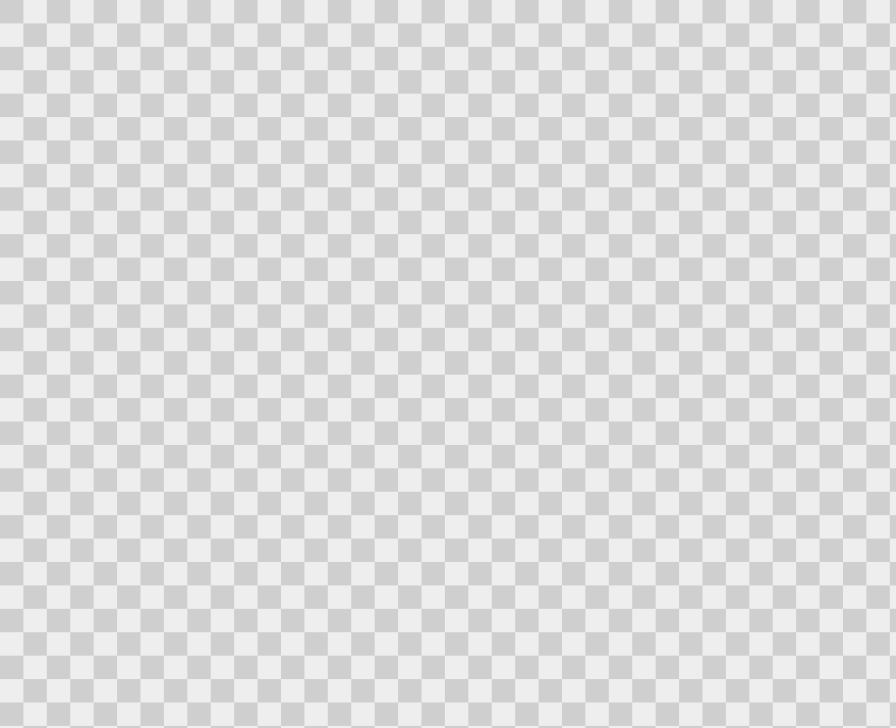
This pattern is drawn by a WebGL 1 fragment shader. Its source:

```glsl
precision highp float;
// Two-tone grey checkerboard of square cells, anchored at the top left corner.
// A signed square wave per axis is smoothed over one pixel; the product of
// both waves tells dark cells from light ones.

uniform vec2 u_resolution;

// Square wave: +1 on even cells, -1 on odd ones, with edges one pixel soft.
vec2 squareWave(vec2 cell, float pixelWidth) {
  vec2 edgeDistance = 0.5 - 2.0 * abs(fract(cell * 0.5 + 0.25) - 0.5);
  return clamp(2.0 * edgeDistance / pixelWidth, -1.0, 1.0);
}

void main() {
  // Cell coordinates, counted rightward and downward from the top left.
  float cellsPerPixel = 31.09 / u_resolution.y;
  vec2 fromTopLeft = vec2(gl_FragCoord.x, u_resolution.y - gl_FragCoord.y);
  vec2 wave = squareWave(fromTopLeft * cellsPerPixel, cellsPerPixel);

  // Cells of even column plus row are dark.
  float darkness = 0.5 + 0.5 * wave.x * wave.y;
  vec3 lightGrey = vec3(0.933);
  vec3 darkGrey = vec3(0.812);
  gl_FragColor = vec4(mix(lightGrey, darkGrey, darkness), 1.0);
}
```
